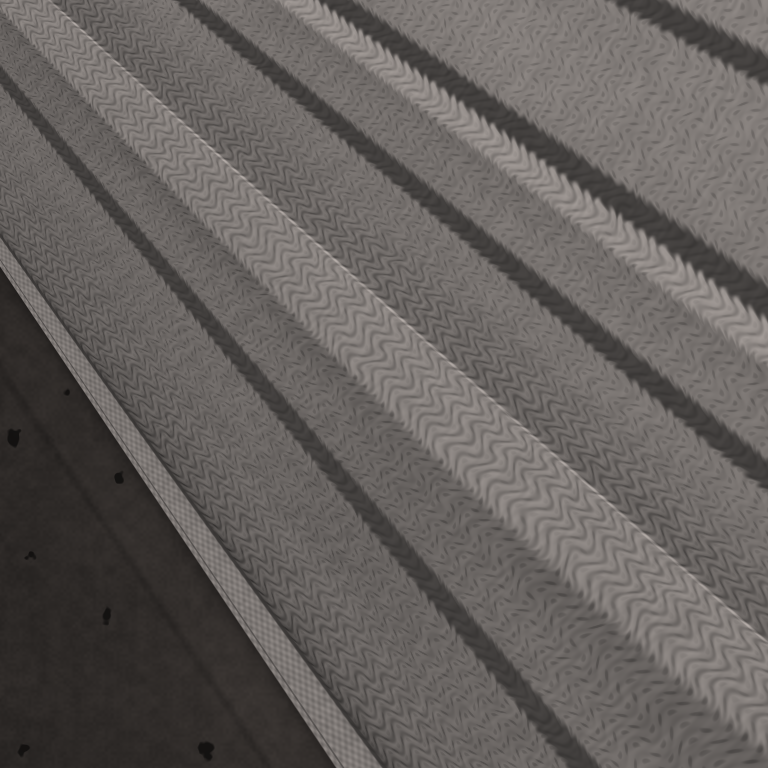
Write a three.js fragment shader that draws this texture.

```glsl
// Folded grey knit with dark stripes fanning out across a dark pitted concrete corner.
varying vec2 vUv;

float hash(vec2 p) {
  return fract(sin(dot(p, vec2(127.1, 311.7))) * 43758.5453);
}

float noise(vec2 p) {
  vec2 i = floor(p), f = fract(p);
  f = f * f * (3.0 - 2.0 * f);
  return mix(mix(hash(i), hash(i + vec2(1.0, 0.0)), f.x),
             mix(hash(i + vec2(0.0, 1.0)), hash(i + vec2(1.0, 1.0)), f.x), f.y);
}

// Soft line of half width w around c
float band(float a, float c, float w, float soft) {
  return 1.0 - smoothstep(w - soft, w + soft, abs(a - c));
}

// Shadow that starts at c and fades as a grows
float falloff(float a, float c, float reach) {
  return smoothstep(c - 0.002, c + 0.002, a) * exp(-max(a - c, 0.0) / reach);
}

vec3 concrete(vec2 p, float fan) {
  float tone = 0.165 + 0.03 * smoothstep(0.0, 0.4, p.x);
  tone += 0.022 * (noise(p * 9.0) - 0.5) + 0.025 * (noise(p * 70.0) - 0.5);
  tone += 0.02 * (noise(p * 260.0) - 0.5);

  // Faint joint, with the face beside it a little lighter
  float joint = p.y - 0.48 - 1.48 * p.x;
  tone += 0.012 * (1.0 - smoothstep(-0.01, 0.01, joint));
  tone -= 0.025 * band(joint, 0.0, 0.008, 0.008);

  // Scattered pits with ragged rims
  vec2 grid = p * 17.0, cell = floor(grid);
  vec2 center = 0.3 + 0.4 * vec2(hash(cell), hash(cell + 7.3));
  vec2 d = (fract(grid) - center) * vec2(1.0, 0.8);
  float size = 0.05 + 0.12 * hash(cell + 3.1);
  float rim = length(d) + 0.14 * (noise(p * 150.0) - 0.4);
  float pit = step(0.84, hash(cell + 11.7)) * (1.0 - smoothstep(size - 0.03, size + 0.03, rim));
  tone = mix(tone, 0.055, 0.85 * pit);

  // Contact shadow under the hem
  tone *= 1.0 - 0.3 * falloff(fan, 0.347, 0.012);
  return tone * vec3(1.04, 0.95, 0.9);
}

vec3 knit(vec2 p, float fan, float along) {
  // Bend the fan so that the middle fold keeps a constant coordinate
  float a = fan + 0.058 * p.x * exp(-pow((fan + 0.065) / 0.08, 2.0));
  vec2 stitch = vec2(a * 37.0, along * 112.0);
  stitch += 0.28 * (vec2(noise(stitch * 0.7), noise(stitch * 0.7 + 31.0)) - 0.5);

  // Zigzag rows of stitches and staggered gaps between them
  float row = 6.2832 * (stitch.y + 0.5 * cos(6.2832 * stitch.x));
  float chevron = sin(row) + 0.25 * sin(2.0 * row + 1.0);
  float gap = smoothstep(0.25, 0.95, sin(row) * cos(12.5664 * stitch.x + 0.6));
  float fiber = noise(stitch * vec2(2.0, 3.5)) - 0.5;
  float scallop = a + 0.0025 * sin(row);

  // Broad light: brighter toward the upper right
  float tone = mix(0.505, 0.40, smoothstep(-0.55, 0.28, a));
  tone += 0.035 * (noise(vec2(a * 14.0, along * 7.0)) - 0.5);

  // Middle fold: lit lip, shaded valley and dark slope behind the ridge
  float lip = band(scallop, -0.0235, 0.0365, 0.003);
  tone += 0.065 * lip - 0.055 * falloff(scallop, 0.013, 0.025);
  float slope = smoothstep(-0.17, -0.075, a) * (1.0 - smoothstep(-0.062, -0.058, a));
  tone -= 0.05 * slope;

  // Upper fold: narrow bright lip over its valley
  float upperLip = band(scallop, -0.281, 0.014, 0.003);
  tone += 0.085 * upperLip - 0.045 * falloff(scallop, -0.267, 0.022);

  // Rolled lower edge
  float roll = smoothstep(0.15, 0.25, a);
  tone -= 0.035 * smoothstep(0.2, 0.3, a);

  // Stitch relief, crisp on the folds and flat between them
  float relief = clamp(0.25 + lip + slope + 0.7 * upperLip + 0.65 * roll, 0.0, 1.0);
  tone += 0.05 * relief * chevron + 0.055 * fiber;
  tone -= 0.075 * (1.0 - 0.6 * relief) * gap;

  // Dark stripes
  float wobble = a + 0.0015 * sin(row);
  float stripe = band(wobble, 0.097, 0.012, 0.003);
  stripe = max(stripe, band(wobble, -0.2, 0.0105, 0.003));
  stripe = max(stripe, band(wobble, -0.305, 0.0105, 0.003));
  stripe = max(stripe, band(wobble, -0.442, 0.0095, 0.003));
  tone = mix(tone, 0.235 + 0.015 * chevron + 0.03 * fiber, 0.93 * stripe);

  // Thin bright thread along the ridge
  tone += 0.13 * band(a, -0.06, 0.0014, 0.0012) * (0.7 + 0.6 * noise(vec2(along * 60.0, 2.0)));

  // Hem with fine brick weave, closed by a dark seam
  float seam = 0.306 - 0.035 * p.x;
  float hemRow = floor(a * 190.0);
  float weave = sin(6.2832 * (along * 145.0 + 0.5 * mod(hemRow, 2.0)));
  weave *= sin(3.1416 * fract(a * 190.0));
  float hem = 0.475 + 0.055 * weave + 0.05 * fiber;
  tone = mix(tone, hem, smoothstep(seam, seam + 0.003, a));
  tone -= 0.07 * exp(-abs(a - seam + 0.004) / 0.007);
  tone = mix(tone, 0.2, 0.8 * band(a, seam, 0.0028, 0.0015));
  tone = mix(tone, 0.24, 0.6 * band(a, 0.338, 0.0012, 0.001));
  return tone * vec3(1.03, 0.985, 0.96);
}

void main() {
  // Fan of lines around a vanishing point beyond the top left corner
  vec2 p = vec2(vUv.x, 1.0 - vUv.y);
  float fan = (p.y - 1.07 * p.x) / (1.0 + 1.213 * p.x);
  float along = log(length(p + vec2(0.824, 0.882)));
  float ground = smoothstep(0.3455, 0.3485, fan);
  gl_FragColor = vec4(mix(knit(p, fan, along), concrete(p, fan), ground), 1.0);
}
```
